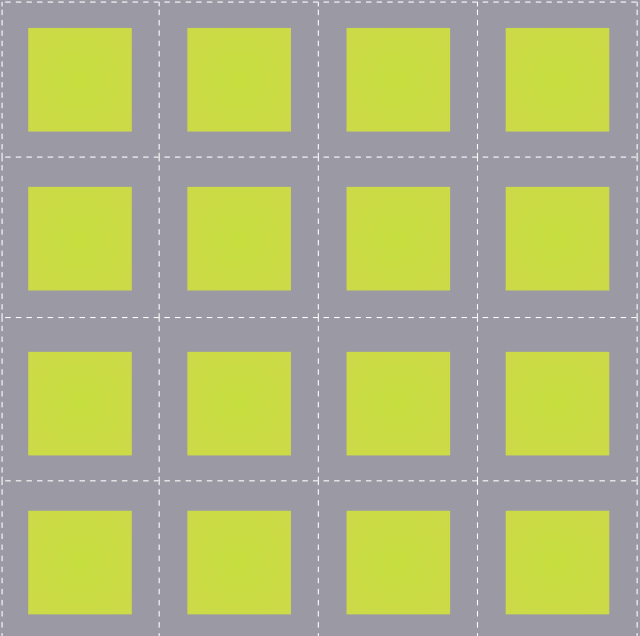
A Shadertoy shader for this pattern:

```glsl
// A four by four grid of lime squares on grey, split by dashed white lines.
// One unit is the column pitch, measured from the top left; every edge is
// smoothed by box coverage, and the row spacing drifts slightly downwards.

const float CANVAS_WIDTH = 4.021;   // width in column pitches
const float SQUARE_HALF = 0.3255;
const float LINE_HALF = 0.0034;
const float DASHES = 15.0;          // dashes per cell
const float DASH_HALF = 0.0172;
const float TICK_HALF = 0.027;      // longer dash where lines cross
const float MARGIN = 0.013;         // inset of the first lines
const float RIGHT_END = 4.003;

const vec3 GREY = vec3(0.602, 0.600, 0.643);
const vec3 LIME_CENTER = vec3(0.780, 0.872, 0.247);
const vec3 LIME_CORNER = vec3(0.802, 0.852, 0.282);
const vec3 WHITE = vec3(1.0);

// Share of a pixel covered by a bar centred at zero
float bar(float d, float halfWidth, float pixel) {
    vec2 edges = clamp(vec2(d + halfWidth, d - halfWidth) / pixel + 0.5, 0.0, 1.0);
    return edges.x - edges.y;
}

// Coverage of the nearest dash; center is its place within one period
float dash(float phase, float center, float pitch, float halfLength, float pixel) {
    float d = (fract(phase - center + 0.5) - 0.5) * pitch;
    return bar(d, halfLength, pixel);
}

float columnLine(float i) {
    return max(i, MARGIN) + (RIGHT_END - 4.0) * step(3.5, i);
}

// Row lines with gently uneven spacing
float rowLine(float i) {
    float k = i - 2.0;
    return max(i + (0.009 * k + 0.017) * k - 0.005, MARGIN);
}

// Position relative to the centre of the square in this cell
vec2 squareLocal(vec2 p) {
    vec2 cell = clamp(floor(p), 0.0, 3.0);
    float rowGap = 0.038 * step(1.5, cell.y);
    return p - vec2(0.5026 + cell.x, 0.501 + 0.9985 * cell.y + rowGap);
}

// Radial tint in faint concentric bands
vec3 limeTint(vec2 q) {
    float r = length(q) / (SQUARE_HALF * 1.414);
    float banded = floor(r * 8.0 + 0.5) / 8.0;
    return mix(LIME_CENTER, LIME_CORNER, mix(r, banded, 0.5));
}

float dashedLines(vec2 p, float pixel) {
    float across = dash(p.x * DASHES, 0.75, 1.0 / DASHES, DASH_HALF, pixel);
    float inside = step(MARGIN, p.x) * step(p.x, RIGHT_END);
    float horizontal = 0.0, vertical = 0.0, down = 0.0;

    for (int n = 0; n < 5; n++) {
        float i = float(n);
        float top = rowLine(i);
        float height = rowLine(i + 1.0) - top;
        horizontal = max(horizontal, bar(p.y - top, LINE_HALF, pixel));
        vertical = max(vertical, bar(p.x - columnLine(i), LINE_HALF, pixel));

        // Vertical dashes restart at every row line
        float phase = (p.y - top) / height * DASHES;
        if (phase >= 0.0 && phase < DASHES) {
            bool crossing = min(phase, DASHES - phase) < 0.5;
            float halfLength = crossing ? TICK_HALF : DASH_HALF;
            down = dash(phase, 0.0, height / DASHES, halfLength, pixel);
        }
    }
    return max(horizontal * across * inside, vertical * down);
}

void mainImage(out vec4 fragColor, in vec2 fragCoord) {
    float pixel = CANVAS_WIDTH / iResolution.x;
    vec2 p = vec2(fragCoord.x, iResolution.y - fragCoord.y) * pixel;

    // Squares
    vec2 q = squareLocal(p);
    float square = bar(q.x, SQUARE_HALF, pixel) * bar(q.y, SQUARE_HALF, pixel);
    vec3 color = mix(GREY, limeTint(q), square);

    // Dashed grid
    color = mix(color, WHITE, dashedLines(p, pixel));
    fragColor = vec4(color, 1.0);
}
```
